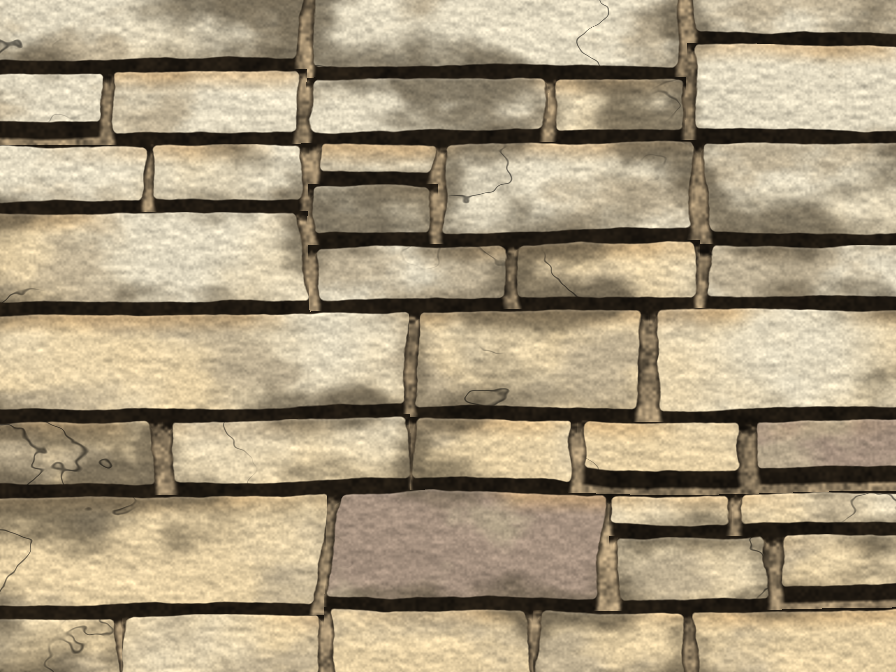
Write a WebGL 1 fragment shader that draws this texture.

```glsl
precision highp float;
// Sunlit sandstone wall: the wall is cut again and again into uneven
// rectangles; each holds one rough stone with weathering, grain and cracks,
// while the joints show sandy mortar and the hard shadow under every stone.
uniform vec2 u_resolution;

#define CUT_HEIGHT 0.17    // stones lower than about this are not cut again
#define CUT_WIDTH 0.40     // stones narrower than this are not cut again
#define JOINT 0.010        // half width of the upright joints
#define GAP 0.017          // height of the level joints
#define SHADOW 0.026       // length of the shadow below a stone
#define ROUGH_EDGE 0.010   // wobble of the outlines
#define RELIEF 0.55        // strength of the lit surface relief
#define GRAIN 0.13         // strength of the fine grain
#define GRIME 0.75         // strength of the dark stains

const vec3 CREAM = vec3(0.89, 0.85, 0.75);
const vec3 SAND = vec3(0.90, 0.81, 0.64);
const vec3 TAN = vec3(0.72, 0.66, 0.55);
const vec3 RUST = vec3(0.78, 0.62, 0.41);
const vec3 MAUVE = vec3(0.64, 0.56, 0.49);
const vec3 STAIN = vec3(0.37, 0.33, 0.26);
const vec3 MORTAR = vec3(0.47, 0.41, 0.32);
const vec3 DARK = vec3(0.10, 0.08, 0.055);

float hash(vec2 p) {
  vec3 q = fract(p.xyx * 0.1031);
  q += dot(q, q.yzx + 33.33);
  return fract((q.x + q.y) * q.z);
}

float noise(vec2 p) {
  vec2 i = floor(p), f = fract(p);
  f = f * f * (3.0 - 2.0 * f);
  return mix(mix(hash(i), hash(i + vec2(1, 0)), f.x),
             mix(hash(i + vec2(0, 1)), hash(i + vec2(1, 1)), f.x), f.y);
}

float fbm(vec2 p) {
  float sum = 0.0, amp = 0.5;
  for (int i = 0; i < 5; i++) {
    sum += amp * noise(p);
    p = mat2(1.6, 1.2, -1.2, 1.6) * p + 17.3;
    amp *= 0.5;
  }
  return sum;
}

// Cuts the rectangle lo..hi around p into stones; returns the stone's number
float cutWall(vec2 p, inout vec2 lo, inout vec2 hi) {
  float id = 1.0;
  for (int i = 0; i < 7; i++) {
    vec2 size = hi - lo;
    float chance = hash(vec2(id, 3.7));
    vec2 cut = mix(lo, hi, mix(0.33, 0.67, hash(vec2(id, 8.1))));
    vec2 side = step(cut, p);
    bool upright = size.x > CUT_WIDTH && size.x > mix(2.5, 4.8, chance) * size.y;
    if (!upright && size.y < CUT_HEIGHT * mix(0.85, 1.45, chance)) break;
    vec2 axis = upright ? vec2(1, 0) : vec2(0, 1);
    lo = mix(lo, cut, axis * side);
    hi = mix(hi, cut, axis * (1.0 - side));
    id = id * 2.0 + dot(axis, side);
  }
  return id;
}

float relief(vec2 p) {
  return fbm(p * vec2(19.0, 32.0)) + 0.35 * noise(p * vec2(80.0, 130.0));
}

vec3 stoneColor(vec2 p, float id, float edge, float top) {
  // Bed colour, warmer towards the foot of the wall
  float tone = hash(vec2(id, 21.0)) - 0.5;
  float broad = fbm(p * 3.5 + id * 5.0);
  float mottle = fbm(p * vec2(8.0, 13.0) + id * 3.0);
  vec3 color = mix(CREAM, SAND, smoothstep(0.25, 0.75, broad + 0.7 * (0.45 - p.y) + 0.3 * tone));
  color = mix(color, MAUVE, step(0.90, hash(vec2(id, 31.0))));
  color = mix(color, TAN, 0.85 * smoothstep(0.46, 0.70, mottle + 0.12 * tone));
  float rim = 1.0 - smoothstep(0.0, 0.035, top);
  color = mix(color, RUST, 0.55 * rim * smoothstep(0.4, 0.65, broad));
  // Stains gather along the edges and higher up
  float dirt = fbm(p * vec2(6.0, 9.0) + 40.0) + 0.15 * (1.0 - smoothstep(0.0, 0.045, edge));
  color = mix(color, STAIN, GRIME * smoothstep(0.56, 0.82, dirt + 0.1 * (p.y - 0.5) + 0.14 * tone));
  // Relief lit from above, bedding lines, cracks and grain
  float light = relief(p) - relief(p + vec2(0.001, 0.004));
  float bedding = noise(p * vec2(5.0, 170.0)) - 0.5;
  float crack = 1.0 - smoothstep(0.0, 0.007, abs(fbm(p * vec2(4.0, 6.0) + id * 9.0) - 0.5));
  crack *= smoothstep(0.62, 0.8, noise(p * 7.0 + id));
  float grain = noise(p * 290.0) + 0.6 * noise(p * 140.0) - 0.8;
  color *= (1.0 + RELIEF * light + 0.05 * bedding + GRAIN * grain) * (1.0 - 0.5 * crack);
  return color + 0.06 * (1.0 - smoothstep(0.001, 0.005, top));
}

void main() {
  float pixel = 1.0 / u_resolution.y;
  vec2 p = gl_FragCoord.xy * pixel;
  // Find the stone; the seams sag a little
  vec2 w = p + 0.016 * (vec2(noise(p * 3.0), noise(p * 3.0 + 50.0)) - 0.5);
  vec2 lo = vec2(-0.07, -0.04), hi = vec2(u_resolution.x * pixel + 0.05, 1.04);
  float id = cutWall(w, lo, hi);
  // Rough, slightly slanted block inside its cell
  float deep = step(0.78, hash(vec2(id, 14.0))) * step(0.10, hi.y - lo.y);
  lo += vec2(JOINT * mix(0.5, 1.6, hash(vec2(id, 11.0))), GAP * (1.0 + 1.1 * deep));
  hi -= vec2(JOINT * mix(0.5, 1.6, hash(vec2(id, 12.0))), 0.003);
  vec2 q = w - 0.5 * (lo + hi), halfSize = 0.5 * (hi - lo);
  q.x += q.y * 0.22 * (hash(vec2(id, 13.0)) - 0.5);
  q += ROUGH_EDGE * vec2(2, 1) * (vec2(fbm(p * 17.0 + id), fbm(p * 14.0 + id + 30.0)) - 0.48);
  vec2 box = abs(q) - halfSize, corner = box + 0.007;
  float dist = length(max(corner, 0.0)) + min(max(corner.x, corner.y), 0.0) - 0.007;
  float top = halfSize.y - q.y, below = -q.y - halfSize.y;
  // Gritty mortar, dark below stones and beside their edges
  float grit = noise(p * 190.0) * 0.6 + noise(p * 85.0) * 0.6 + fbm(p * 22.0) - 0.85;
  float shade = 1.0 - smoothstep(-0.004, 0.006, box.x);
  shade *= 1.0 - smoothstep(SHADOW - 0.004, SHADOW + 0.002, below);
  shade = max(shade, 1.0 - smoothstep(0.004, 0.022, top + 0.012 * grit));
  shade = max(shade, 0.65 * (1.0 - smoothstep(0.0, 0.007, dist)));
  vec3 ground = mix(MORTAR * (1.0 + 0.9 * grit), DARK * (1.0 + 0.8 * grit), shade);
  float cover = 1.0 - smoothstep(-pixel, pixel, dist);
  gl_FragColor = vec4(mix(ground, stoneColor(p, id, -dist, top), cover), 1.0);
}
```
